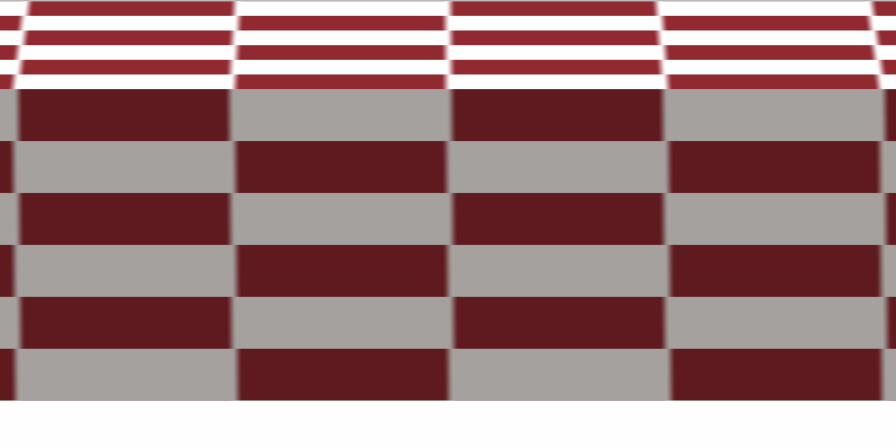
Write a WebGL 2 fragment shader that draws this pattern.

```glsl
#version 300 es
precision highp float;
// A checked slab: a bright, foreshortened top of thin rows above a darker
// front of tall rows. Rows are counted on through the fold, columns are soft
// edged and converge slightly on the top face; a white strip lies below.

uniform vec2 u_resolution;
out vec4 fragColor;

// Share of red at column coordinate u in a given row: every second cell,
// slightly narrower than its pale neighbour, with blurred sides.
float redCell(float u, float row) {
    float fromCentre = abs(mod(u + row + 0.5, 2.0) - 1.0);
    return 1.0 - smoothstep(0.463, 0.511, fromCentre);
}

void main() {
    // Canvas heights, with depth measured down from the upper edge
    vec2 p = gl_FragCoord.xy / u_resolution.y;
    float depth = 1.0 - p.y;
    float soft = max(0.75 / u_resolution.y, 0.0015);
    float fold = 0.199;

    // Columns: closer together at the back, drifting right towards the front
    float columnWidth = mix(0.470, 0.4836, clamp(depth / fold, 0.0, 1.0));
    float column = (p.x - 1.0 - 0.009 * depth) / columnWidth;

    // Six thin rows on the top face, then six tall ones on the front
    bool onTop = depth < fold;
    float rowHeight = onTop ? 0.03273 : 0.1159;
    float row = 6.0 + (depth - fold) / rowHeight;

    // Blend the two rows that meet at the nearest row boundary
    float boundary = floor(row + 0.5);
    float below = smoothstep(-soft, soft, (row - boundary) * rowHeight);
    float red = mix(redCell(column, boundary - 1.0), redCell(column, boundary), below);

    // Bright colours on the top, shaded ones on the front
    vec3 topFace = mix(vec3(0.995), vec3(0.57, 0.16, 0.19), red);
    vec3 frontFace = mix(vec3(0.645, 0.63, 0.618), vec3(0.37, 0.10, 0.12), red);
    vec3 color = mix(topFace, frontFace, smoothstep(fold - soft, fold + soft, depth));

    // Thin grey back edge and white ground
    color = mix(vec3(0.74, 0.72, 0.72), color, smoothstep(0.0026 - soft, 0.0026 + soft, depth));
    color = mix(color, vec3(0.995), smoothstep(0.8944 - soft, 0.8944 + soft, depth));

    fragColor = vec4(color, 1.0);
}
```
